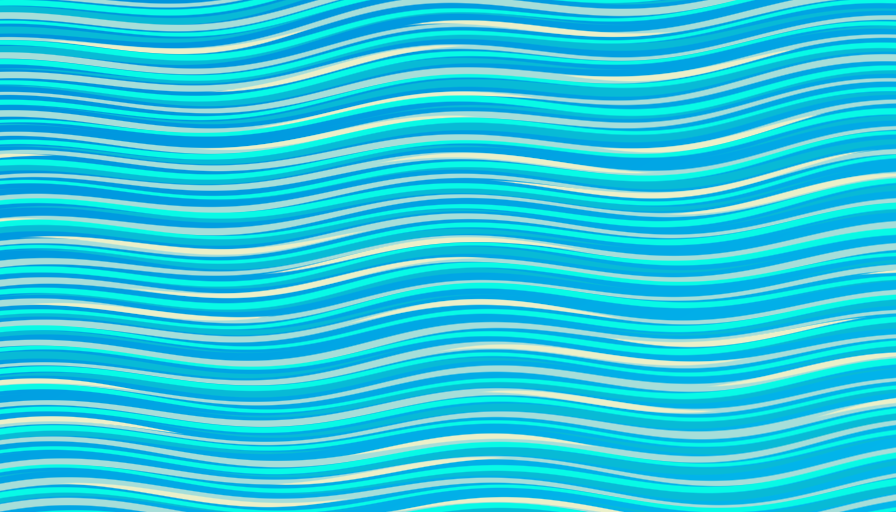
This background is drawn by a WebGL 2 fragment shader. Its source:

```glsl
#version 300 es
precision highp float;
// Flat sea of wavy ribbons: the canvas is bent by a few slow sines and cut
// into rows; each row holds teal, pale, aqua and occasional cream ribbons
// that drift, swell and taper independently over a blue gradient.

uniform vec2 u_resolution;
out vec4 fragColor;

const float TAU = 6.2831853;

// Colours
const vec3 DEEP_BLUE  = vec3(0.00, 0.58, 0.87);
const vec3 LIGHT_BLUE = vec3(0.01, 0.71, 0.92);
const vec3 TEAL  = vec3(0.03, 0.73, 0.84);
const vec3 PALE  = vec3(0.65, 0.87, 0.85);
const vec3 AQUA  = vec3(0.03, 0.98, 0.90);
const vec3 CREAM = vec3(0.92, 0.94, 0.79);

// Shared swell, in canvas heights
const float ROWS = 25.0;
const float WAVE_LENGTH = 0.86;
const float WAVE_HEIGHT = 0.024;
const float CREST_X = 0.98;
const float CREST_LEAN = 0.16;
const float RIPPLE_HEIGHT = 0.006;

// Ribbons, in row heights: centre, mean half width, swing of half width
const vec3 TEAL_SHAPE  = vec3(-0.36, 0.09, 0.10);
const vec3 PALE_SHAPE  = vec3(0.21, 0.125, 0.045);
const vec3 AQUA_SHAPE  = vec3(-0.12, 0.110, 0.035);
const vec3 CREAM_SHAPE = vec3(0.21, -0.18, 0.31);
const float DRIFT = 0.09;
const float EDGE_PIXELS = 1.3;

float hash(vec2 p) {
    return fract(sin(dot(p, vec2(127.1, 311.7))) * 43758.5453);
}

// Height of the common swell at a point
float swell(vec2 p) {
    float crest = CREST_X - CREST_LEAN * p.y;
    float wave = WAVE_HEIGHT * cos(TAU * (p.x - crest) / WAVE_LENGTH);
    float ripple = RIPPLE_HEIGHT * sin(3.1 * p.x + 11.0 * p.y);
    float rise = (0.01 + 0.06 * p.y) * p.x;
    return wave + ripple + rise;
}

// Coverage of one ribbon per row; neighbours are checked for overhang
float ribbons(float x, float row, vec3 shape, float layer, float blur) {
    float cover = 0.0;
    for (int j = -1; j <= 1; j++) {
        float id = floor(row) + float(j);
        float phase = TAU * hash(vec2(id, layer));
        float rate = mix(2.2, 4.2, hash(vec2(id, layer + 7.0)));
        float bend = TAU * hash(vec2(id, layer + 13.0));

        float centre = id + 0.5 + shape.x + DRIFT * sin(3.3 * x + bend);
        float halfWidth = shape.y + shape.z * sin(rate * x + phase);
        float edge = (halfWidth - abs(row - centre)) / blur + 0.5;
        float thinness = clamp(2.0 * halfWidth / blur, 0.0, 1.0);
        cover = max(cover, clamp(edge, 0.0, 1.0) * thinness);
    }
    return cover;
}

void main() {
    vec2 p = gl_FragCoord.xy / u_resolution.y;
    float aspect = u_resolution.x / u_resolution.y;
    float blur = EDGE_PIXELS * ROWS / u_resolution.y;
    float row = (p.y - swell(p)) * ROWS;

    // Water, dark at the upper left and light at the lower right
    float light = 0.5 + 0.5 * (p.x / aspect - p.y);
    vec3 color = mix(DEEP_BLUE, LIGHT_BLUE, smoothstep(0.0, 1.0, light));

    // Ribbons, from back to front
    color = mix(color, TEAL, ribbons(p.x, row, TEAL_SHAPE, 1.0, blur));
    color = mix(color, PALE, ribbons(p.x, row, PALE_SHAPE, 2.0, blur));
    color = mix(color, CREAM, ribbons(p.x, row, CREAM_SHAPE, 3.0, blur));
    color = mix(color, AQUA, ribbons(p.x, row, AQUA_SHAPE, 4.0, blur));

    fragColor = vec4(color, 1.0);
}
```
